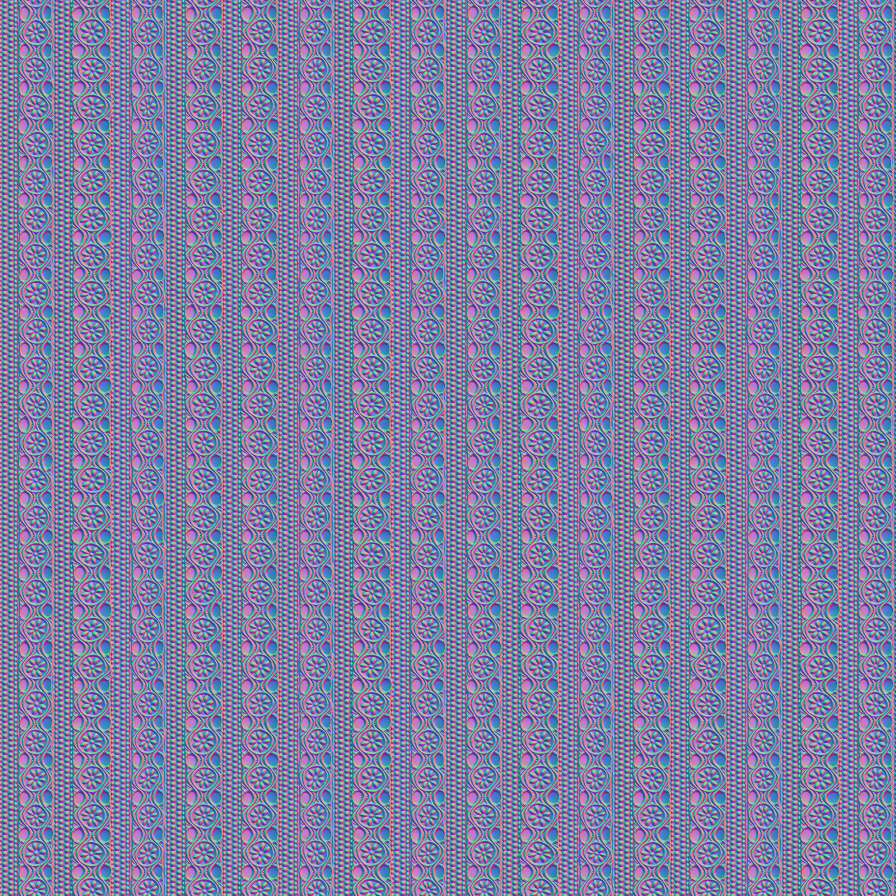
Give the GLSL for this texture map, as a WebGL 2 fragment shader.

```glsl
#version 300 es
precision highp float;

#define REPEATS vec2(16.0, 24.0)
#define CELL vec2(48.0, 32.0)
#define PHASE vec2(-0.14, 0.36)
#define RELIEF 4.2
#define TINT vec3(0.70, 0.70, 0.82)
#define LACE_HALF 15.0
#define PETALS 8.0
#define WOBBLE 2.2
#define WEAR 0.5
#define HOLLOW 0.013
#define SAMPLES 2
#define TAU 6.2831853

uniform vec2 u_resolution;
out vec4 fragColor;

float hash(vec2 p) {
  vec3 q = fract(vec3(p.xyx) * 0.1031);
  q += dot(q, q.yzx + 33.33);
  return fract((q.x + q.y) * q.z);
}

// Value noise that wraps after one canvas
float noise(vec2 uv, vec2 period, float seed) {
  vec2 p = uv * period;
  vec2 i = floor(p), f = fract(p);
  f = f * f * (3.0 - 2.0 * f);
  vec2 a = mod(i, period) + seed, b = mod(i + 1.0, period) + seed;
  return mix(mix(hash(a), hash(vec2(b.x, a.y)), f.x),
             mix(hash(vec2(a.x, b.y)), hash(b), f.x), f.y);
}

float dome(float d, float radius) {
  return max(0.0, 1.0 - d * d / (radius * radius));
}

// Alternation that repeats every eight columns
float rhythm(float column, float shift) {
  return sin(TAU * (0.375 * column + shift));
}

// Vertical string of beads, a whole number of them per repeat
float beads(float x, float y, float count, float phase, float radius) {
  float pitch = CELL.y / count;
  float along = (fract(y / pitch + phase) - 0.5) * pitch;
  return dome(length(vec2(x, along)), radius);
}

// Rosette of long petals around a knot, inside a ring
float flower(vec2 p, float twist) {
  float sector = TAU / PETALS;
  float r = length(p);
  float a = atan(p.y, p.x + 1e-5) + twist;
  a = mod(a + 0.5 * sector, sector) - 0.5 * sector;
  vec2 petal = r * vec2(cos(a), sin(a)) - vec2(5.8, 0.0);
  float h = 2.6 * dome(length(petal * vec2(0.58, 1.0)), 2.0);
  h += 1.6 * dome(r, 1.9);
  return max(h, 1.9 * dome(r - 10.6, 1.6));
}

float laceHeight(vec2 p, float ground, float twist) {
  vec2 side = vec2(abs(p.x), abs(fract(p.y / CELL.y + 0.5) - 0.5) * CELL.y);
  // Arched threads between the rosettes
  float arch = side.y + 0.03 * side.x * side.x;
  float h = 0.5 * sin(TAU * arch / 3.6) + ground;
  h = mix(-0.7 + ground, h, smoothstep(9.5, 11.5, length(side)));
  // Pair of cords winding around the eyelets
  float scallop = side.x - 9.2 - 4.6 * cos(TAU * side.y / CELL.y);
  h = max(h, 1.9 * dome(scallop, 1.5) + 0.5 * ground);
  h = max(h, 1.4 * dome(scallop + 3.4, 1.3) * step(9.5, side.y));
  h = max(h, flower(p, twist) + 0.7 * ground - 0.3);
  // Smooth eyelets midway between rosettes
  vec2 e = (side - vec2(10.3, 16.0)) / vec2(4.1, 5.4);
  float d = length(e);
  h += 0.9 * dome(d - 1.2, 0.28);
  h = mix(h, 0.25 * d * d - 1.3, smoothstep(1.1, 0.85, d));
  return h + HOLLOW * side.x * side.x;
}

float bandHeight(vec2 p, float ground, float strength) {
  float x = CELL.x * 0.5 - abs(p.x);
  float stagger = 0.5 * step(0.0, p.x);
  float threads = 0.35 * sin(TAU * (x + 1.5 * ground) / 2.8);
  float h = threads * smoothstep(4.5, 7.0, x) + ground - 0.4;
  h += 2.6 * strength * beads(x - 2.6, p.y, 7.0, stagger, 2.3);
  return h + 1.5 * beads(x - 6.6, p.y, 8.0, stagger, 1.6);
}

float height(vec2 uv) {
  vec2 grid = uv * REPEATS + PHASE;
  vec2 id = mod(floor(grid), REPEATS);
  vec2 p = (fract(grid) - 0.5) * CELL;
  vec2 wobble = vec2(noise(uv, vec2(64.0, 72.0), 3.0),
                     noise(uv, vec2(64.0, 72.0), 91.0)) - 0.5;
  float ground = WEAR * (noise(uv, vec2(320.0, 288.0), 17.0) - 0.5);
  float wide = rhythm(id.x, -0.0625);
  float twist = 0.4 + 0.5 * (hash(id + 41.0) - 0.5);
  float strength = 1.0 + 0.35 * rhythm(floor(grid.x + 0.5), 0.0625);
  vec2 q = p + WOBBLE * wobble;
  q.x /= 1.0 + 0.1 * wide;
  float inLace = smoothstep(LACE_HALF + 0.7, LACE_HALF - 0.7, abs(q.x));
  float lace = laceHeight(q, ground, twist) * (1.0 + 0.15 * wide);
  return mix(bandHeight(p, ground, strength), lace, inLace);
}

vec3 surfaceNormal(vec2 uv) {
  float reach = 0.5;
  vec2 unit = reach / (REPEATS * CELL);
  float h = height(uv);
  vec2 slope = vec2(height(uv + vec2(unit.x, 0.0)) - h,
                    height(uv + vec2(0.0, unit.y)) - h) / reach;
  return normalize(vec3(-RELIEF * slope, 1.0));
}

void main() {
  // Average several normals per pixel to smooth the edges
  vec3 sum = vec3(0.0);
  for (int j = 0; j < SAMPLES; j++)
    for (int i = 0; i < SAMPLES; i++) {
      vec2 offset = (vec2(i, j) + 0.5) / float(SAMPLES) - 0.5;
      sum += surfaceNormal((gl_FragCoord.xy + offset) / u_resolution);
    }
  vec3 normal = sum / float(SAMPLES * SAMPLES);
  fragColor = vec4(0.5 + 0.5 * normal * TINT, 1.0);
}
```
